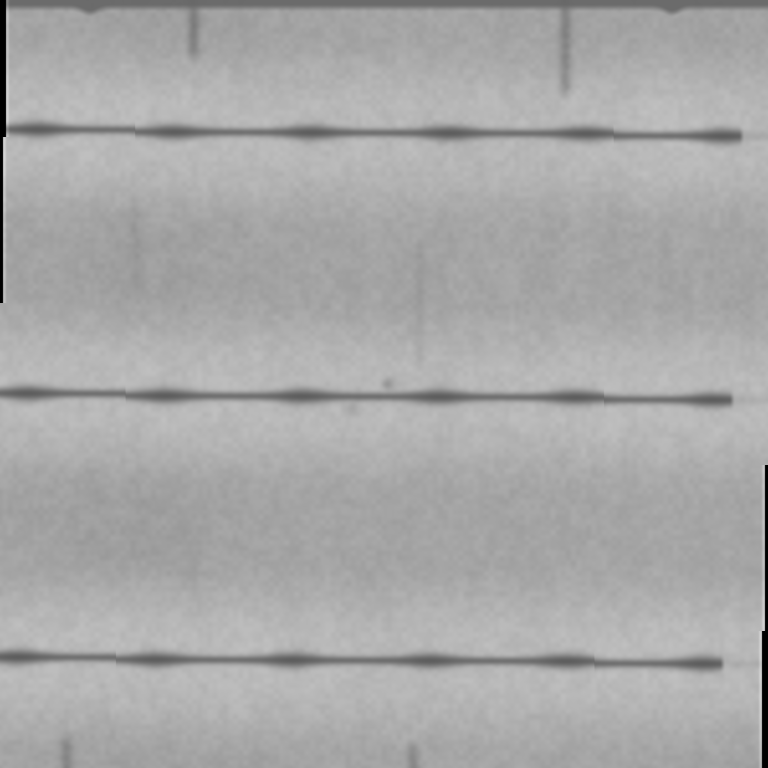
Reproduce this texture procedurally as a WebGL 2 fragment shader.

```glsl
#version 300 es
precision highp float;
// Grey brushed panel with three beaded dark seams, faint drips and stepped black side edges.
uniform vec2 u_resolution;
out vec4 fragColor;

const float ROW_PITCH = 0.3435;
const float TOP_ROW_Y = 0.827;
const float ROW_DRIFT = 0.0125;
const float BEAD_PITCH = 0.1785;
const float FIRST_BEAD_X = 0.049;
const float SEAM_END_X = 0.966;
const float SHADOW_GREY = 0.642;
const float GLOW_GREY = 0.722;
const float SEAM_GREY = 0.36;

float hash(vec2 p) {
  vec3 q = fract(vec3(p.xyx) * 0.1031);
  q += dot(q, q.yzx + 33.33);
  return fract((q.x + q.y) * q.z);
}

float valueNoise(vec2 p) {
  vec2 cell = floor(p), f = fract(p);
  f = f * f * (3.0 - 2.0 * f);
  float low = mix(hash(cell), hash(cell + vec2(1, 0)), f.x);
  float high = mix(hash(cell + vec2(0, 1)), hash(cell + vec2(1, 1)), f.x);
  return mix(low, high, f.y);
}

float bell(float distance, float width) {
  float t = distance / width;
  return exp(-t * t);
}

// Seam height drops slightly along x, with two small jumps.
float seamSag(float x, float pixel) {
  float jumps = smoothstep(-pixel, pixel, x - 0.176) + smoothstep(-pixel, pixel, x - 0.799);
  return -0.004 * (x - 0.5) - 0.0025 * (jumps - 1.0);
}

// Thin dark line that swells into a soft bead at each pitch.
float seam(float x, float offset) {
  float beadX = (fract((x - FIRST_BEAD_X) / BEAD_PITCH + 0.5) - 0.5) * BEAD_PITCH;
  float bead = bell(beadX, 0.034);
  float strength = mix(0.77, 0.98, bead);
  float ending = mix(1.0, 0.16, smoothstep(-0.004, 0.004, x - SEAM_END_X));
  return bell(offset, mix(0.0056, 0.0098, bead)) * strength * ending;
}

// Two vertical drips, the second one spacing to the right of the first.
float dripPair(vec2 p, float firstX, float spacing, vec2 bottoms, vec2 tops) {
  float amount = 0.0;
  for (int i = 0; i < 2; i++) {
    float body = smoothstep(-0.012, 0.012, p.y - bottoms[i])
               * (1.0 - smoothstep(-0.012, 0.012, p.y - tops[i]));
    amount += bell(p.x - firstX - float(i) * spacing, 0.008) * body;
  }
  return amount;
}

// Black side border, stepping narrower away from its corner.
float borderWidth(float height) {
  return 0.0039 * (step(height, 0.179) + step(height, 0.394));
}

float borderMask(float inset, float width, float pixel) {
  return step(0.0001, width) * (1.0 - smoothstep(-pixel, pixel, inset - width));
}

float borderRim(float inset, float width) {
  return step(0.0001, width) * bell(inset - width - 0.002, 0.002);
}

float grain(vec2 p) {
  float fine = valueNoise(p * 150.0) - 0.5;
  float medium = valueNoise(p * 75.0 + 19.0) - 0.5;
  float brushed = valueNoise(p * vec2(45.0, 5.0) + 7.0) - 0.5;
  float cloud = valueNoise(p * 6.0 + 3.0) - 0.5;
  return 0.030 * fine + 0.028 * medium + 0.013 * brushed + 0.012 * cloud;
}

void main() {
  vec2 uv = gl_FragCoord.xy / u_resolution;
  float pixel = 0.75 / min(u_resolution.x, u_resolution.y);

  // Nearest seam row and the position along it
  float row = clamp(floor((TOP_ROW_Y - uv.y) / ROW_PITCH + 0.5), 0.0, 2.0);
  float seamX = uv.x + row * ROW_DRIFT;
  float offset = uv.y - TOP_ROW_Y + row * ROW_PITCH - seamSag(seamX, pixel);

  // Panel shading: light around the seams, darker between them
  float grey = mix(GLOW_GREY, SHADOW_GREY, smoothstep(0.025, 0.135, abs(offset)));
  grey -= 0.018 * bell(uv.x - 0.2, 0.15) * smoothstep(0.07, 0.15, abs(offset));
  grey += grain(uv);

  // Drips at the top, middle and bottom
  grey -= 0.13 * dripPair(uv, 0.252, 0.484, vec2(0.925, 0.877), vec2(1.02));
  grey -= 0.04 * dripPair(uv, 0.176, 0.371, vec2(0.62, 0.525), vec2(0.74, 0.68));
  grey -= 0.11 * dripPair(uv, 0.086, 0.452, vec2(-0.02), vec2(0.04, 0.03));

  // Small smudges beside the middle seam
  grey -= 0.13 * bell(length(uv - vec2(0.505, 0.499)), 0.008);
  grey -= 0.07 * bell(length(uv - vec2(0.459, 0.468)), 0.010);

  // Seams and the dark top edge with two bumps
  grey = mix(grey, SEAM_GREY, seam(seamX, offset));
  float bumps = bell(uv.x - 0.117, 0.013) + bell(uv.x - 0.875, 0.013);
  float topEdge = smoothstep(-0.006, 0.005, uv.y - 0.990 + 0.007 * bumps);
  grey = mix(grey, 0.40, topEdge * 0.92);

  // Stepped side borders with a pale rim
  vec2 inset = vec2(uv.x, 1.0 - uv.x);
  vec2 width = vec2(borderWidth(1.0 - uv.y), borderWidth(uv.y));
  for (int side = 0; side < 2; side++) {
    grey += 0.10 * borderRim(inset[side], width[side]);
    grey *= 1.0 - borderMask(inset[side], width[side], pixel);
  }
  fragColor = vec4(vec3(clamp(grey, 0.0, 1.0)), 1.0);
}
```
